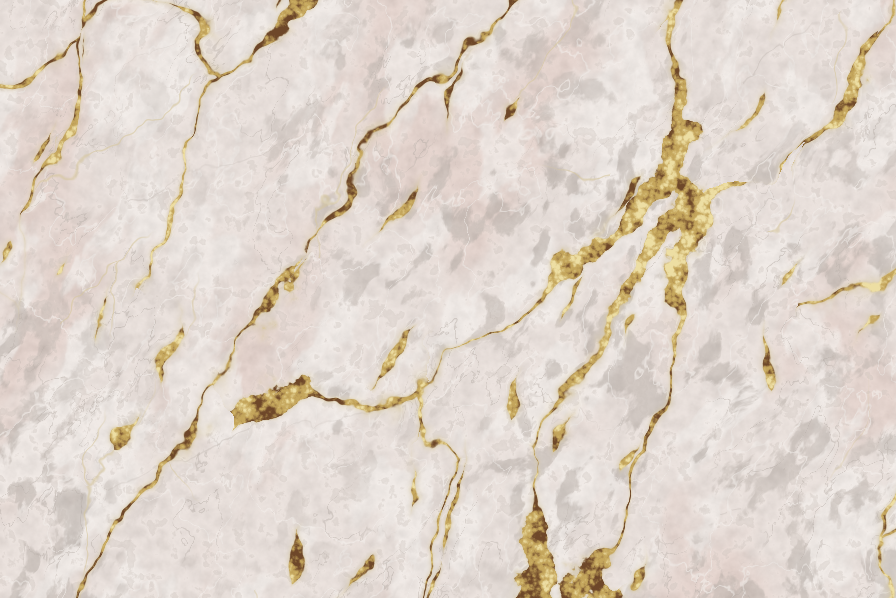
Reproduce this texture procedurally as a Shadertoy shader.

```glsl
// Pale pink marble crossed by slanting gold veins and scattered gold flecks.
// Veins are the borders of stretched, warped Voronoi cells with some left out;
// flecks are tapered slivers on a jittered grid; the stone is layered noise.

#define TILT 0.48
#define WARP 0.15
#define VEIN_SCALE vec2(4.8, 2.0)
#define VEIN_KEEP 0.62
#define VEIN_WIDTH 0.0027
#define POOL_WIDTH 0.020
#define FLECK_SCALE vec2(9.0, 5.0)
#define FLECK_KEEP 0.50
#define GRAIN 120.0
#define STONE_DETAIL 1.0

const vec3 STONE = vec3(0.908, 0.874, 0.856);
const vec3 PINK = vec3(0.880, 0.805, 0.778);
const vec3 GREY = vec3(0.735, 0.700, 0.675);
const vec3 WHITE = vec3(0.940, 0.922, 0.908);
const vec3 GOLD_DARK = vec3(0.43, 0.28, 0.16);
const vec3 GOLD = vec3(0.77, 0.65, 0.36);
const vec3 GOLD_LIGHT = vec3(0.93, 0.87, 0.64);
const vec3 GOLD_HAZE = vec3(0.84, 0.78, 0.62);

vec2 hash2(vec2 p) {
    vec3 h = fract(p.xyx * vec3(0.1031, 0.1030, 0.0973));
    h += dot(h, h.yzx + 33.33);
    return fract((h.xx + h.yz) * h.zy);
}

float noise(vec2 p) {
    vec2 i = floor(p), f = fract(p), e = vec2(0.0, 1.0);
    f = f * f * (3.0 - 2.0 * f);
    return mix(mix(hash2(i).x, hash2(i + e.yx).x, f.x),
               mix(hash2(i + e).x, hash2(i + e.yy).x, f.x), f.y);
}

float fbm(vec2 p) {
    float sum = 0.0, amp = 0.5;
    for (int i = 0; i < 5; i++) {
        sum += amp * noise(p);
        p = mat2(1.6, 1.2, -1.2, 1.6) * p + 7.3;
        amp *= 0.5;
    }
    return sum / 0.97;
}

// Distance to the nearest cell centre, for the foil grain.
float grainCells(vec2 p) {
    vec2 cell = floor(p);
    float best = 2.0;
    for (int y = -1; y <= 1; y++)
    for (int x = -1; x <= 1; x++) {
        vec2 c = cell + vec2(x, y);
        best = min(best, length(c + hash2(c) - p));
    }
    return best;
}

// Distance to the nearest kept border between stretched Voronoi cells.
float veinDistance(vec2 p, vec2 scale, float keep) {
    vec2 q = p * scale, cell = floor(q), home = cell, toHome = vec2(9.0);
    for (int y = -1; y <= 1; y++)
    for (int x = -1; x <= 1; x++) {
        vec2 c = cell + vec2(x, y), r = c + hash2(c) - q;
        if (dot(r, r) < dot(toHome, toHome)) { toHome = r; home = c; }
    }
    float d = 1.0;
    for (int y = -2; y <= 2; y++)
    for (int x = -2; x <= 2; x++) {
        vec2 c = home + vec2(x, y), r = c + hash2(c) - q;
        if ((x == 0 && y == 0) || hash2(home + c + 51.0).y > keep) continue;
        vec2 n = normalize(r - toHome);
        d = min(d, dot(0.5 * (toHome + r), n) / length(n * scale));
    }
    return d;
}

// Signed distance to a tapered sliver in each chosen grid cell.
float fleckDistance(vec2 p) {
    vec2 cell = floor(p * FLECK_SCALE);
    vec2 pick = hash2(cell + 13.0), size = hash2(cell + 71.0);
    if (pick.x > FLECK_KEEP) return 1.0;
    vec2 v = p - (cell + 0.5) / FLECK_SCALE;
    v -= (hash2(cell + 29.0) - 0.5) * vec2(0.04, 0.07);
    float turn = (pick.y - 0.5) * 0.7;
    v = mat2(cos(turn), sin(turn), -sin(turn), cos(turn)) * v;
    float t = v.y / mix(0.014, 0.056, size.x);
    float halfWidth = mix(0.0035, 0.011, size.y * size.y);
    float lopsided = max(1.0 + 0.6 * t * sign(pick.y - 0.6), 0.4);
    return abs(v.x) - halfWidth * (1.0 - t * t) * lopsided;
}

vec3 marble(vec2 p, vec2 q) {
    float fine = fbm(p * 55.0);
    float region = smoothstep(0.35, 0.70, fbm(p * 3.0 + 40.0));
    vec3 col = mix(STONE, PINK, 0.75 * smoothstep(0.45, 0.75, fbm(q * vec2(7.0, 4.0) + 3.0)));
    // Pale wisps, then small crisp grey stains and speckles
    col = mix(col, WHITE, 0.7 * smoothstep(0.52, 0.64, fbm(q * vec2(17.0, 9.0) + 60.0)));
    float stain = smoothstep(0.56, 0.68, fbm(q * vec2(34.0, 21.0) + 9.0));
    col = mix(col, GREY, stain * (0.18 + 0.42 * region));
    col = mix(col, GREY, 0.35 * smoothstep(0.62, 0.72, fine));
    // Curling scratches, light and dark, and hairline cracks
    float curl = abs(fbm(q * vec2(16.0, 10.0) + 21.0) - 0.5);
    float scratch = abs(fbm(q * vec2(24.0, 12.0) + 80.0) - 0.47);
    col = mix(col, WHITE, 0.6 * smoothstep(0.018, 0.0, curl));
    col = mix(col, GREY, 0.5 * smoothstep(0.014, 0.0, scratch) * smoothstep(0.4, 0.7, noise(p * 9.0)));
    float crack = veinDistance(q.yx + 0.2 * curl, vec2(3.0, 5.0), 0.3);
    col = mix(col, GREY, 0.5 * smoothstep(0.002, 0.0, crack) * noise(p * 8.0));
    return col + 0.12 * STONE_DETAIL * (fine - 0.5);
}

vec3 foil(vec2 p, float d) {
    float shade = 0.52 + 1.7 * (fbm(p * 58.0) - 0.5) + 0.45 * (0.45 - grainCells(p * GRAIN));
    shade += 0.5 * (noise(p * 4.0 + 5.0) - 0.5) - 0.12 * smoothstep(-0.003, 0.0, d);
    vec3 col = mix(GOLD_DARK, GOLD, smoothstep(0.0, 0.5, shade));
    return mix(col, GOLD_LIGHT, smoothstep(0.5, 0.95, shade));
}

void mainImage(out vec4 fragColor, in vec2 fragCoord) {
    vec2 p = fragCoord / iResolution.y;
    vec2 axis = vec2(sin(TILT), cos(TILT));
    vec2 q = vec2(dot(p, vec2(axis.y, -axis.x)), dot(p, axis));
    vec2 bend = vec2(fbm(p * 6.0), fbm(p * 6.0 + 17.0)) - 0.5;
    vec2 w = q + WARP * bend;

    // Veins swell, pinch out and pool into ragged patches along their length
    float swell = noise(q * 13.0);
    float pool = smoothstep(0.70, 0.95, noise(q * 4.2 + 8.0));
    float alive = smoothstep(0.10, 0.26, noise(q * 4.0 + 33.0));
    float width = VEIN_WIDTH * (0.6 + 1.6 * swell * swell) + POOL_WIDTH * pool;
    float rough = fbm(p * 32.0 + 2.0) - 0.5;
    float vein = veinDistance(w + 5.0, VEIN_SCALE, VEIN_KEEP) - mix(-0.002, width, alive);
    vein += (0.004 + 0.045 * pool) * rough;
    float d = min(vein, fleckDistance(q + 0.7 * WARP * bend) + 0.012 * rough);

    float soft = max(0.0014, 0.8 / iResolution.y);
    vec3 col = marble(p, q + 0.5 * WARP * bend);
    // Faint gold dust around the veins and along thin side threads
    float thread = veinDistance(w + 31.0, VEIN_SCALE * 1.3, 0.3);
    float dust = 0.6 * smoothstep(0.0025, 0.0, thread) * smoothstep(0.45, 0.7, noise(q * 7.0));
    dust = max(dust, 0.65 * exp(-max(d, 0.0) / 0.0035));
    col = mix(col, GOLD_HAZE, dust);
    col = mix(col, foil(p, d), smoothstep(soft, -soft, d));
    fragColor = vec4(clamp(col, 0.0, 1.0), 1.0);
}
```
